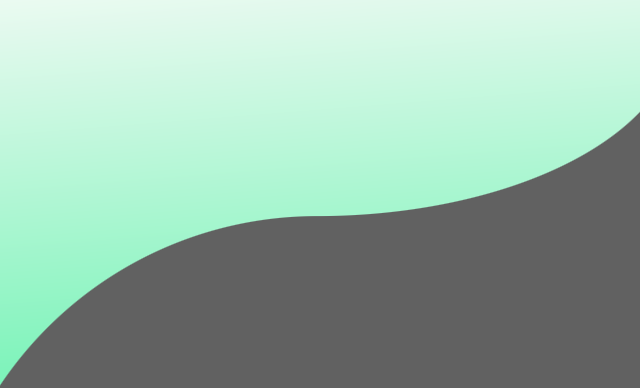
A Shadertoy shader for this background:

```glsl
// Draws a pale mint gradient above a smooth grey S-shaped hill.

// Height of the hill at x: a circular crest that flows into a rising elliptical bowl
float hillHeight(float x) {
    float dx = x - 0.817;
    vec2 radii = dx < 0.0 ? vec2(0.983, -0.983) : vec2(0.933, 0.486);
    float u = dx / radii.x;
    return 0.443 + radii.y * (1.0 - sqrt(max(1.0 - u * u, 0.0)));
}

void mainImage(out vec4 fragColor, in vec2 fragCoord) {
    // Canvas height is one unit, width keeps the 512:310 proportion
    vec2 p = fragCoord / iResolution.xy * vec2(512.0 / 310.0, 1.0);

    // Slightly tilted gradient, lightest at the upper left
    float depth = 1.0 - p.y + 0.08 * p.x;
    vec3 paleMint = vec3(0.92, 0.98, 0.945);
    vec3 deepMint = vec3(0.48, 0.953, 0.725);
    vec3 color = mix(paleMint, deepMint, depth);

    // Grey hill with an antialiased edge
    float above = p.y - hillHeight(p.x);
    float edge = above / max(fwidth(above), 1e-5);
    color = mix(vec3(0.38), color, clamp(edge + 0.5, 0.0, 1.0));

    fragColor = vec4(color, 1.0);
}
```
